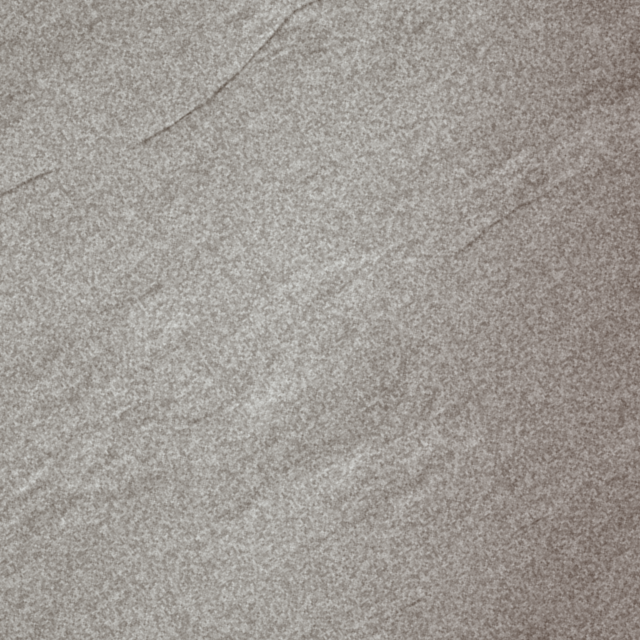
Write a Shadertoy shader that draws this texture.

```glsl
// Sandy grey slate with slanting cleft ledges, fine grain and a warm dark side.
#define DARK_STONE vec3(0.50, 0.47, 0.44)
#define LIGHT_STONE vec3(0.68, 0.67, 0.65)
#define SLOPE_ANGLE 0.59
#define GRAIN_SCALE 260.0
#define GRAIN_CONTRAST 0.30
#define RELIEF 0.42
#define LEDGE_COUNT 5
#define LEDGE_SPACING 0.21
#define LEDGE_WIDTH 0.0026
#define LEDGE_DEPTH 0.17

float hash(vec2 p) {
    vec3 q = fract(vec3(p.xyx) * 0.1031);
    q += dot(q, q.yzx + 33.33);
    return fract((q.x + q.y) * q.z);
}

float noise(vec2 p) {
    vec2 cell = floor(p), f = fract(p);
    f = f * f * (3.0 - 2.0 * f);
    return mix(mix(hash(cell), hash(cell + vec2(1, 0)), f.x),
               mix(hash(cell + vec2(0, 1)), hash(cell + vec2(1, 1)), f.x), f.y);
}

float fbm(vec2 p) {
    float sum = 0.0, amplitude = 0.5;
    for (int i = 0; i < 4; i++) {
        sum += amplitude * noise(p);
        p = p * 2.03 + vec2(17.3, 9.1);
        amplitude *= 0.5;
    }
    return sum;
}

// Layered surface height, stretched along the cleavage (x along, y across)
float slateHeight(vec2 q) {
    vec2 warp = vec2(noise(q * 6.0 + 31.0), noise(q * 6.0 + 57.0)) - 0.5;
    return fbm((q + 0.08 * warp) * vec2(6.0, 13.0) + 40.0);
}

// Broken, wandering ledge lines: dark cleft, pale upper lip, soft lower shadow
float ledges(vec2 q) {
    float tone = 0.0;
    for (int i = 0; i < LEDGE_COUNT; i++) {
        float id = float(i), seed = id * 7.0 + 3.5, x = q.x + 2.0;
        float wander = 0.12 * (noise(vec2(x * 3.0, seed)) - 0.5)
                     + 0.028 * (noise(vec2(x * 13.0, seed)) - 0.5)
                     + 0.007 * (noise(vec2(x * 45.0, seed)) - 0.5);
        float d = q.y - (0.40 - id * LEDGE_SPACING) - wander;

        float strength = (1.0 - 0.65 * mod(id, 2.0)) * (1.0 - 0.12 * id);
        float broken = smoothstep(0.30, 0.65, noise(vec2(x * 7.0, seed + 80.0)));
        float reach = 1.0 - smoothstep(0.22, 0.46, abs(q.x - 0.04 * id));
        float width = LEDGE_WIDTH * (0.5 + noise(vec2(x * 22.0, seed + 50.0)));

        float cleft = LEDGE_DEPTH * exp(-d * d / (width * width));
        float lip = 0.045 * smoothstep(0.0, 0.006, d) * exp(-max(d, 0.0) / 0.013);
        float shadow = 0.04 * smoothstep(0.0, 0.004, -d) * exp(min(d, 0.0) / 0.016);
        tone += strength * broken * reach * (lip - cleft - shadow);
    }
    return tone;
}

void mainImage(out vec4 fragColor, in vec2 fragCoord) {
    vec2 p = (fragCoord - 0.5 * iResolution.xy) / iResolution.y;
    float c = cos(SLOPE_ANGLE), s = sin(SLOPE_ANGLE);
    vec2 q = vec2(c * p.x + s * p.y, c * p.y - s * p.x);

    // Broad lighting: pale left and centre, dim right side and corners
    float side = smoothstep(-0.05, 0.50, p.x - 0.15 * p.y + 0.10 * (fbm(p * 4.0 + 20.0) - 0.5));
    float tone = 0.662 - 0.085 * side - 0.10 * dot(p, p);
    tone += 0.07 * (fbm(q * vec2(3.0, 7.0) + 70.0) - 0.47);

    // Raking light from the upper left, stronger in flaky patches
    float flaky = smoothstep(0.45, 0.75, noise(q * vec2(4.0, 7.0) + 12.0));
    float slope = slateHeight(q) - slateHeight(q + vec2(0.0, 0.004));
    tone += slope * RELIEF * (0.8 + 2.0 * flaky);
    tone += ledges(q);

    // Fine sand grain in two sizes
    vec2 g = q + 3.0;
    float grain = 0.6 * noise(g * GRAIN_SCALE) + 0.4 * noise(g.yx * GRAIN_SCALE * 1.6) - 0.5;
    tone += GRAIN_CONTRAST * grain;

    // Tone to stone colour, with a rosy cast on the dim side
    float ramp = (tone - DARK_STONE.r) / (LIGHT_STONE.r - DARK_STONE.r);
    vec3 color = mix(DARK_STONE, LIGHT_STONE, ramp);
    color += side * vec3(0.008, -0.008, -0.004);
    fragColor = vec4(clamp(color, 0.0, 1.0), 1.0);
}
```
